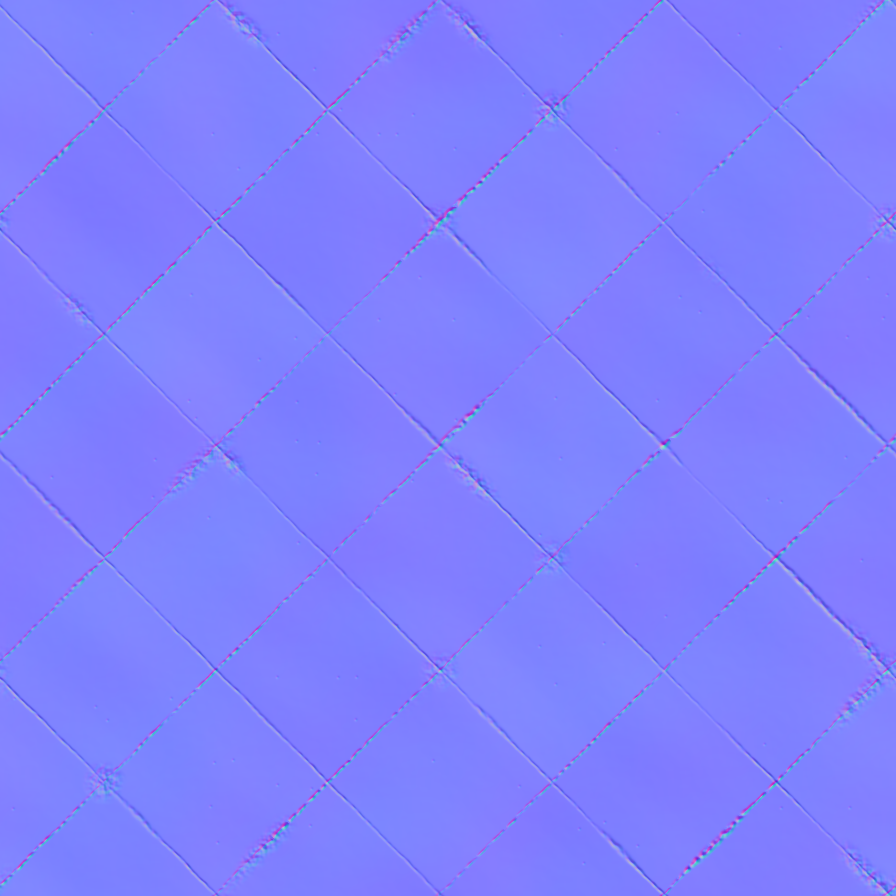
This texture map is drawn by a three.js fragment shader. Its source:

```glsl
// Tangent-space normal map of worn square tiles laid diagonally, with thin chipped joints.
varying vec2 vUv;

const float TILES = 4.0;                    // diamonds across and up
const vec2 ORIGIN = vec2(0.241, 0.002);     // one joint crossing
const float JOINT_WIDTH = 0.0016;
const vec2 JOINT_DEPTH = vec2(0.0007, 0.0009);   // falling, rising joints
const vec2 JOINT_BEADING = vec2(0.9, 2.4);       // breakup of the same
const float JOINT_WOBBLE = 0.008;           // in tile widths
const float EDGE_CHIP_REACH = 0.008;
const float CORNER_CHIP_REACH = 0.026;
const float CHIP_DEPTH = 0.0019;
const float SWELL_HEIGHT = 0.0038;
const float STREAK_HEIGHT = 0.0012;
const float GRAIN_HEIGHT = 0.00006;
const float PIT_CELLS = 44.0;
const float PIT_CHANCE = 0.06;
const float PIT_RADIUS = 0.0015;
const float PIT_DEPTH = 0.0003;
const vec2 TILE_TILT = vec2(0.025, 0.07);   // slope range between tiles
const vec2 MEAN_SLOPE = vec2(0.0, -0.008);
const float STEEP_SHORTENING = 0.13;        // loss of z on steep parts
const float SAMPLE_STEP = 0.0005;

float hash(vec2 cell, float seed) {
  vec3 q = fract(vec3(cell.xyx) * 0.1031 + seed * 0.137);
  q += dot(q, q.yzx + 33.33);
  return fract((q.x + q.y) * q.z);
}

float cornerSlope(vec2 cell, vec2 offset, vec2 period) {
  float angle = 6.28318 * hash(floor(mod(cell + 0.5, period)), 1.0);
  return dot(vec2(cos(angle), sin(angle)), offset);
}

// Gradient noise that repeats after the given number of cells
float noise(vec2 p, vec2 period) {
  vec2 c = floor(p), f = p - c;
  vec2 s = f * f * f * (f * (f * 6.0 - 15.0) + 10.0);
  vec2 e = vec2(1.0, 0.0);
  float low = mix(cornerSlope(c, f, period), cornerSlope(c + e.xy, f - e.xy, period), s.x);
  float high = mix(cornerSlope(c + e.yx, f - e.yx, period), cornerSlope(c + 1.0, f - 1.0, period), s.x);
  return mix(low, high, s.y);
}

float canvasNoise(vec2 p, float cells) {
  return noise(p * cells, vec2(cells));
}

// Diagonal coordinates: joints lie on whole numbers of x (falling) and y (rising)
vec2 tileCoords(vec2 p) {
  vec2 q = (p - ORIGIN) * TILES;
  vec2 wobble = vec2(canvasNoise(p, 23.0), canvasNoise(p + 0.43, 23.0))
              + 0.5 * canvasNoise(p, 100.0);
  return vec2(q.x + q.y, q.x - q.y) + JOINT_WOBBLE * wobble;
}

// Same id for cells that meet across the canvas border
vec2 wrapCell(vec2 cell) {
  return floor(mod(vec2(cell.x + cell.y, cell.x - cell.y) + 0.5, 2.0 * TILES));
}

float pits(vec2 p) {
  vec2 q = p * PIT_CELLS;
  vec2 cell = floor(mod(floor(q) + 0.5, PIT_CELLS));
  vec2 center = 0.25 + 0.5 * vec2(hash(cell, 5.0), hash(cell, 6.0));
  float r = length(fract(q) - center) / (PIT_CELLS * PIT_RADIUS);
  return step(hash(cell, 7.0), PIT_CHANCE) * exp(-r * r);
}

float surfaceHeight(vec2 p) {
  vec2 g = tileCoords(p);
  vec2 crossing = floor(g + 0.5);
  vec2 d = abs(g - crossing) / (TILES * 1.41421);

  // Joints, deeper and wider where worn
  float worn = smoothstep(0.12, 0.45, canvasNoise(p, 7.0));
  float strength = max(0.2, 0.8 + 1.1 * worn + 1.3 * canvasNoise(p + 0.37, 9.0));
  vec2 beads = max(vec2(0.0), 1.0 + JOINT_BEADING * canvasNoise(p, 150.0));
  vec2 across = d / (JOINT_WIDTH * (1.0 + 0.9 * worn));
  float joint = strength * dot(JOINT_DEPTH * beads, exp(-across * across));

  // Chips along some edges and at some corners
  float edge = min(d.x, d.y) / EDGE_CHIP_REACH;
  float edgeChip = smoothstep(0.27, 0.46, canvasNoise(p + 0.61, 6.0)) * exp(-edge * edge);
  float cornerHit = smoothstep(0.72, 0.95, hash(wrapCell(crossing), 3.0));
  float cornerChip = cornerHit * (1.0 - smoothstep(0.1, 1.0, length(d) / CORNER_CHIP_REACH));
  float rough = canvasNoise(p, 100.0) + 0.6 * canvasNoise(p, 200.0);
  float chip = CHIP_DEPTH * max(edgeChip, cornerChip) * (0.6 - rough);

  // Glaze swell, streaks and grain
  vec2 streakPeriod = vec2(4.0, 9.0);
  float streak = noise(vec2(p.x - p.y, p.x + p.y) * streakPeriod, streakPeriod);
  float glaze = SWELL_HEIGHT * canvasNoise(p + 0.19, 6.0) + STREAK_HEIGHT * streak
              + GRAIN_HEIGHT * canvasNoise(p, 80.0);

  return glaze - joint - chip - PIT_DEPTH * pits(p);
}

void main() {
  vec2 e = vec2(SAMPLE_STEP, 0.0);
  vec2 slope = vec2(surfaceHeight(vUv + e.xy) - surfaceHeight(vUv - e.xy),
                    surfaceHeight(vUv + e.yx) - surfaceHeight(vUv - e.yx)) / (2.0 * SAMPLE_STEP);

  // Each tile is set at a slightly different angle
  vec2 tile = wrapCell(floor(tileCoords(vUv)));
  slope += MEAN_SLOPE + TILE_TILT * (vec2(hash(tile, 8.0), hash(tile, 9.0)) - 0.5);

  vec3 normal = normalize(vec3(-slope, 1.0));
  normal.z *= 1.0 - STEEP_SHORTENING * smoothstep(0.12, 0.4, length(slope));
  gl_FragColor = vec4(normal * 0.5 + 0.5, 1.0);
}
```
